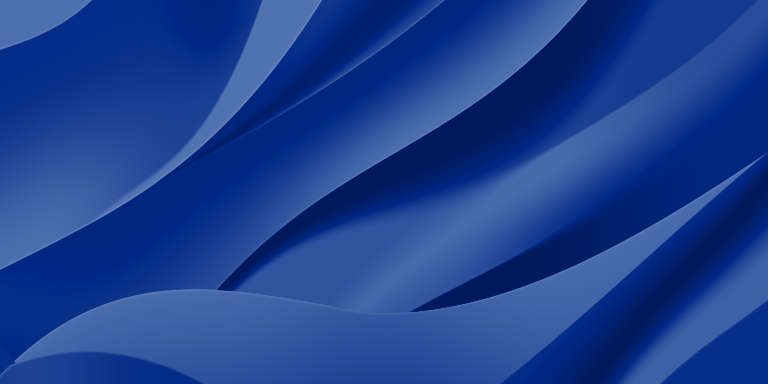
Give the GLSL for this background, as a Shadertoy shader.

```glsl
// Overlapping folds of blue satin sweeping diagonally across the canvas.
// Each fold is bounded by a cubic through four knots; sheets are painted back to
// front as one scalar tone, which a three-colour ramp finally turns into blue.

const vec3 SHADOW = vec3(0.0, 0.09, 0.335);
const vec3 DEEP   = vec3(0.0, 0.155, 0.52);
const vec3 LIGHT  = vec3(0.355, 0.48, 0.71);
const float RIM_WIDTH = 0.0045;

// Fold edges: four x knots, then four heights (canvas is 2 wide, 1 high)
const mat2x4 CORNER     = mat2x4(0.0, 0.104, 0.182, 0.24,     0.87, 0.909, 0.953, 1.0);
const mat2x4 WALL       = mat2x4(0.0, 0.391, 0.651, 0.839,    0.297, 0.513, 0.745, 1.0);
const mat2x4 WALL_INNER = mat2x4(0.26, 0.456, 0.56, 0.682,    0.443, 0.596, 0.727, 1.0);
const mat2x4 UPPER      = mat2x4(0.0, 0.391, 0.78, 1.159,     0.297, 0.513, 0.73, 1.0);
const mat2x4 MIDDLE     = mat2x4(0.5625, 0.859, 1.172, 1.531, 0.242, 0.497, 0.6875, 1.0);
const mat2x4 BAND_TOP   = mat2x4(1.068, 1.302, 1.667, 1.974,  0.362, 0.531, 0.753, 1.0);
const mat2x4 BAND_BASE  = mat2x4(1.073, 1.354, 1.667, 2.0,    0.19, 0.336, 0.518, 0.805);
const mat2x4 WAVE_LEFT  = mat2x4(0.0, 0.208, 0.5625, 0.99,    0.023, 0.18, 0.245, 0.185);
const mat2x4 WAVE_RIGHT = mat2x4(0.833, 1.12, 1.458, 2.0,     0.2, 0.193, 0.292, 0.604);
const mat2x4 WAVE_BASE  = mat2x4(1.302, 1.458, 1.771, 2.0,    0.0, 0.128, 0.406, 0.604);
const mat2x4 CREASE     = mat2x4(1.54, 1.667, 1.82, 2.0,      0.0, 0.167, 0.336, 0.545);
const mat2x4 LAST       = mat2x4(1.719, 1.823, 1.914, 2.0,    0.0, 0.089, 0.156, 0.219);
const mat2x4 ARCH       = mat2x4(0.057, 0.26, 0.39, 0.539,    0.06, 0.086, 0.0625, 0.0);

// Cubic through four knots, by Neville's scheme
float curve(float x, mat2x4 knots) {
    vec4 k = knots[0], h = knots[1];
    vec3 a = (h.xyz * (k.yzw - x) + h.yzw * (x - k.xyz)) / (k.yzw - k.xyz);
    vec2 b = (a.xy * (k.zw - x) + a.yz * (x - k.xy)) / (k.zw - k.xy);
    return (b.x * (k.w - x) + b.y * (x - k.x)) / (k.w - k.x);
}

float bump(float x, float centre, float width) {
    float d = (x - centre) / width;
    return exp(-d * d);
}

// Paints a sheet where d > 0, with a thin bright rim just inside its edge
float layer(float tone, float sheet, float d, float rim) {
    float slope = max(length(vec2(dFdx(d), dFdy(d))), 1e-6);
    float pixels = d / slope;
    float glow = rim * bump(pixels / iResolution.y, 0.0, RIM_WIDTH);
    return mix(tone, sheet + glow, smoothstep(-0.75, 0.75, pixels));
}

void mainImage(out vec4 fragColor, in vec2 fragCoord) {
    vec2 p = fragCoord / iResolution.xy * vec2(2.0, 1.0);
    float x = p.x, y = p.y;

    float wall = curve(x, WALL), upper = curve(x, UPPER), middle = curve(x, MIDDLE);
    float bandTop = curve(x, BAND_TOP), bandBase = curve(x, BAND_BASE);
    float wave = mix(curve(x, WAVE_LEFT), curve(x, WAVE_RIGHT), smoothstep(0.833, 0.99, x));
    float waveBase = curve(x, WAVE_BASE), crease = curve(x, CREASE), last = curve(x, LAST);

    // Shaded hollow beneath the middle fold
    float reach = mix(0.04, 0.2, smoothstep(0.55, 1.5, x));
    float lit = mix(0.53, 0.22, smoothstep(1.1, 1.75, x));
    float hollow = mix(-0.85, -0.3, smoothstep(1.45, 1.9, x));
    float tone = mix(hollow, lit, smoothstep(0.5 * reach, 1.55 * reach, middle - y));

    // Broad band, its upper edge melting away to the left
    float v = (y - bandBase) / max(bandTop - bandBase, 0.02);
    float low = mix(0.55, 0.0, smoothstep(1.1, 1.6, x));
    float high = mix(0.8, 0.45, smoothstep(1.4, 1.9, x));
    float melt = mix(0.07, 0.004, smoothstep(1.05, 1.5, x));
    tone = mix(tone, mix(low, high, smoothstep(0.0, 0.8, v)),
               smoothstep(-melt, melt, bandTop - y));

    // Shadow between the band and the front wave
    float gap = mix(-0.85, -0.12, smoothstep(1.35, 1.9, x));
    float soften = mix(0.003, 0.06, smoothstep(1.25, 1.9, x));
    tone = mix(tone, gap, smoothstep(-soften, soften, bandBase - y));

    // Middle sheet, brightening toward its lower edge
    float u = (y - middle) / max(upper - middle, 0.02);
    float sheet = mix(0.4, 0.85, smoothstep(0.5, 1.1, x)) * (1.0 - smoothstep(0.0, 0.8, u));
    sheet += 0.2 * bump(x, 0.0, 0.3) * bump(y, 0.2, 0.13) - 0.12 * smoothstep(0.6, 0.9, u);
    tone = layer(tone, sheet, y - middle, 0.22);

    // Upper sheet with a dark furrow
    u = (y - upper) / max(wall - upper, 0.02);
    float open = smoothstep(0.5, 0.95, x);
    sheet = open * (0.45 * (1.0 - smoothstep(0.0, 0.16, u)) + 0.22 * smoothstep(0.4, 0.9, u));
    sheet -= 0.5 * bump(u, 0.26, 0.17) + 0.2 * (1.0 - open);
    tone = layer(tone, sheet, y - upper, 0.3);

    // Left wall, its turned light lip and the corner sheet
    float rise = y - wall;
    sheet = 0.78 * (1.0 - smoothstep(0.0, 0.48, rise)) * (1.0 - 0.65 * smoothstep(0.1, 0.5, x));
    sheet += 0.06 - 0.3 * bump(x, 0.55, 0.09) * bump(y, 0.97, 0.14);
    float lip = curve(x, WALL_INNER) - y;
    sheet = mix(sheet, 0.9, smoothstep(-0.006, 0.012, lip));
    tone = layer(tone, sheet, rise, 0.25);
    tone = layer(tone, 0.87, y - curve(x, CORNER), 0.15);

    // Front wave
    float depth = wave - y;
    sheet = 0.82 - 0.25 * bump(x, 1.0, 0.28) - 1.3 * max(depth, 0.0) * (1.0 - 0.4 * smoothstep(1.2, 1.6, x));
    tone = layer(tone, sheet, depth, 0.2);

    // Creased fold at the lower right
    float above = (y - crease) / max(waveBase - crease, 0.02);
    float below = (crease - y) / max(crease - last, 0.02);
    sheet = y > crease ? mix(-0.85, 0.05, smoothstep(0.0, 1.0, above))
                       : mix(-0.85, 0.68, smoothstep(0.03, 0.7, below));
    tone = layer(tone, sheet, waveBase - y, 0.0);
    tone = layer(tone, 0.08, last - y, 0.12);

    // Small arch at the lower left
    float arch = min(curve(x, ARCH), wave) - y;
    tone = layer(tone, 0.04 + 0.28 * bump(x, 0.08, 0.2), arch, 0.45);

    vec3 colour = mix(DEEP, SHADOW, clamp(-tone, 0.0, 1.0));
    colour = mix(colour, LIGHT, clamp(tone, 0.0, 1.2));
    fragColor = vec4(colour, 1.0);
}
```
